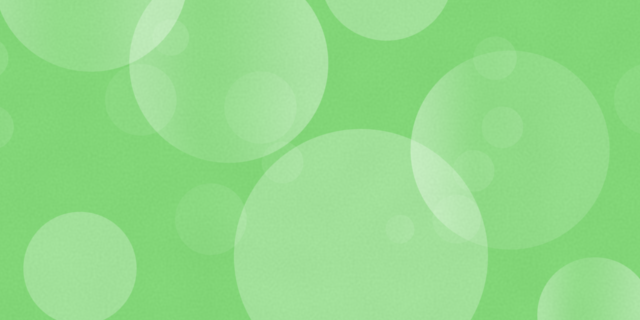
Give the GLSL for this background, as a Shadertoy shader.

```glsl
// Translucent pale discs with soft sheens floating over a grainy green field.
#define FIELD_COLOR vec3(0.508, 0.838, 0.468)
#define DISC_COLOR  vec3(1.0)
#define FLAT_ALPHA  0.25
#define SMALL_ALPHA 0.085
#define SHEEN_DIP   -0.25
#define GRAIN_SCALE 110.0
#define GRAIN_DEPTH 0.022
#define CLOUD_DEPTH 0.012

const int SMALL_COUNT = 13;

// Small discs: centre x, centre y, radius, in canvas heights.
const vec3 SMALL_DISCS[SMALL_COUNT] = vec3[](
    vec3(0.440, 0.688, 0.112), vec3(0.659, 0.315, 0.112),
    vec3(0.814, 0.664, 0.113), vec3(1.547, 0.818, 0.068),
    vec3(1.570, 0.602, 0.065), vec3(1.480, 0.466, 0.065),
    vec3(1.427, 0.315, 0.076), vec3(1.250, 0.284, 0.045),
    vec3(2.031, 0.690, 0.112), vec3(-0.026, 0.602, 0.069),
    vec3(-0.039, 0.818, 0.065), vec3(0.883, 0.492, 0.065),
    vec3(0.534, 0.883, 0.057));

vec2 hashGradient(vec2 cell) {
    vec3 q = fract(cell.xyx * vec3(0.1031, 0.1030, 0.0973));
    q += dot(q, q.yzx + 33.33);
    return fract((q.xx + q.yz) * q.zy) * 2.0 - 1.0;
}

float gradientNoise(vec2 p) {
    vec2 cell = floor(p), f = fract(p);
    vec2 u = f * f * f * (f * (f * 6.0 - 15.0) + 10.0);
    vec2 e = vec2(0.0, 1.0);
    float a = dot(hashGradient(cell), f);
    float b = dot(hashGradient(cell + e.yx), f - e.yx);
    float c = dot(hashGradient(cell + e.xy), f - e.xy);
    float d = dot(hashGradient(cell + e.yy), f - e.yy);
    return mix(mix(a, b, u.x), mix(c, d, u.x), u.y);
}

// Antialiased disc coverage; disc = (centre, radius).
float discMask(vec2 p, vec3 disc) {
    float pixel = 1.0 / iResolution.y;
    float distanceToEdge = length(p - disc.xy) - disc.z;
    return 1.0 - smoothstep(-pixel, pixel, distanceToEdge);
}

// Adds a disc whose opacity runs left -> middle -> right.
void addDisc(inout vec3 color, vec2 p, vec3 disc, vec3 alphas) {
    float t = (p.x - disc.x) / disc.z;
    float alpha = mix(alphas.x, alphas.y, smoothstep(-1.0, SHEEN_DIP, t));
    alpha = mix(alpha, alphas.z, smoothstep(SHEEN_DIP, 1.0, t));
    color = mix(color, DISC_COLOR, alpha * discMask(p, disc));
}

void mainImage(out vec4 fragColor, in vec2 fragCoord) {
    vec2 p = fragCoord / iResolution.y;
    vec3 color = FIELD_COLOR;

    // Faint small discs
    for (int i = 0; i < SMALL_COUNT; i++) {
        addDisc(color, p, SMALL_DISCS[i], SMALL_ALPHA * vec3(0.8, 0.8, 1.2));
    }

    // Evenly filled discs
    vec3 evenFill = vec3(FLAT_ALPHA);
    addDisc(color, p, vec3(1.208, 1.081, 0.208), evenFill);
    addDisc(color, p, vec3(1.128, 0.200, 0.397), evenFill);
    addDisc(color, p, vec3(0.250, 0.161, 0.177), evenFill);

    // Discs with a horizontal sheen
    addDisc(color, p, vec3(0.284, 1.081, 0.305), vec3(0.28, 0.13, 0.34));
    addDisc(color, p, vec3(0.715, 0.802, 0.311), vec3(0.28, 0.11, 0.34));
    addDisc(color, p, vec3(1.594, 0.531, 0.311), vec3(0.36, 0.10, 0.15));
    addDisc(color, p, vec3(1.859, 0.016, 0.180), vec3(0.32, 0.13, 0.36));

    // Paper grain and soft mottling
    color += GRAIN_DEPTH * gradientNoise(p * GRAIN_SCALE);
    color += CLOUD_DEPTH * gradientNoise(p * 7.0);

    fragColor = vec4(clamp(color, 0.0, 1.0), 1.0);
}
```
